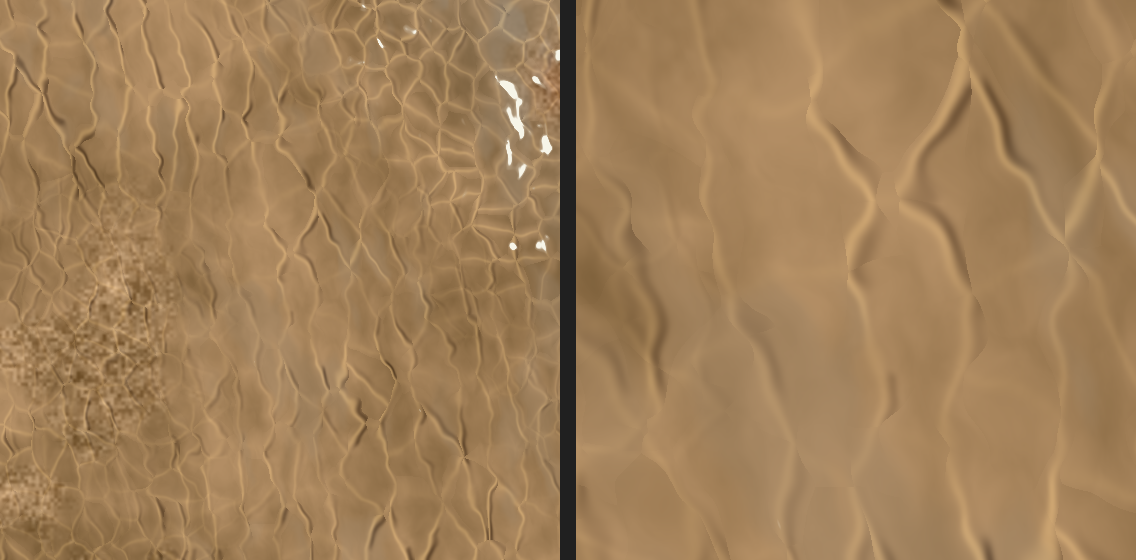
Left: the whole. Right: its middle third, enlarged.
Reproduce this texture procedurally as a WebGL 2 fragment shader.

```glsl
#version 300 es
precision highp float;
// Rippled wet sand under thin water: two layers of jittered cells, one tall
// and one round, give ridges with a lit and a shaded flank. Layered noise
// tints the sand, and thresholded noise places the sun glints.

uniform vec2 u_resolution;
out vec4 fragColor;

vec2 hash22(vec2 p) {
    vec3 q = fract(p.xyx * vec3(0.1031, 0.1030, 0.0973));
    q += dot(q, q.yzx + 33.33);
    return fract((q.xx + q.yz) * q.zy);
}

float noise(vec2 p) {
    vec2 i = floor(p), f = fract(p);
    f = f * f * (3.0 - 2.0 * f);
    float low = mix(hash22(i).x, hash22(i + vec2(1, 0)).x, f.x);
    float high = mix(hash22(i + vec2(0, 1)).x, hash22(i + vec2(1, 1)).x, f.x);
    return mix(low, high, f.y);
}

float fbm(vec2 p) {
    float sum = 0.0, amp = 0.53;
    for (int i = 0; i < 4; i++) {
        sum += amp * noise(p);
        p = mat2(1.6, 1.2, -1.2, 1.6) * p + 17.3;
        amp *= 0.5;
    }
    return sum;
}

// Two octaves that keep the stretch of their coordinates
float streaks(vec2 p) {
    return 0.65 * noise(p) + 0.35 * noise(p * 2.1 + 9.7);
}

float bell(float x) { return exp(-x * x); }

// Ridge profile along cell borders: x = lit crest, y = shaded flank, z = hollow
vec3 ripples(vec2 p, vec2 jitter, float crossRidge) {
    vec2 cell = floor(p), near1 = vec2(8), near2 = vec2(8);
    for (int y = -1; y <= 1; y++)
    for (int x = -1; x <= 1; x++) {
        vec2 c = cell + vec2(x, y);
        vec2 r = c + 0.5 + jitter * (hash22(c + 40.0) - 0.5) - p;
        if (dot(r, r) < dot(near1, near1)) { near2 = near1; near1 = r; }
        else if (dot(r, r) < dot(near2, near2)) near2 = r;
    }
    vec2 n = normalize(near2 - near1);
    float d = dot(0.5 * (near1 + near2), n);
    float side = clamp(-2.0 * n.x, -1.0, 1.0);
    float steep = smoothstep(0.2, 0.9, abs(n.x));
    float crest = bell((d + 0.04 * side) / 0.055) * mix(crossRidge, 1.0, steep);
    float flank = bell((d - 0.07 * side) / 0.065) * steep;
    return vec3(crest, flank, smoothstep(0.04, 0.38, d));
}

void main() {
    vec2 uv = gl_FragCoord.xy / u_resolution;

    // Regions: glittering water upper right, broken sand lower left
    float shore = uv.x + 0.7 * uv.y + 0.12 * (fbm(uv * 5.0) - 0.5);
    float wet = smoothstep(1.0, 1.35, shore);
    float broken = smoothstep(0.5, 0.2, uv.x) * smoothstep(0.75, 0.5, uv.y);

    // Leaning, wavering coordinates
    vec2 bend = vec2(fbm(uv * 7.0 + 3.0), fbm(uv * 7.0 + 31.0)) - 0.5;
    vec2 wobble = vec2(noise(uv * 42.0), noise(uv * 42.0 + 70.0)) - 0.5;
    vec2 p = uv + 0.055 * bend + 0.011 * wobble;
    p.x += 0.14 * uv.y;

    vec3 tall = ripples(p * vec2(18.0, 9.5), vec2(0.6, 0.95), 0.25);
    vec3 rounded = ripples(p * vec2(21.0, 17.0), vec2(0.9), 0.75);
    vec3 ridge = mix(tall, rounded, max(wet, 0.75 * broken));

    // Sand tone: broad mottling, leaning streaks, cross swells, dark hollows
    float tone = 0.62 + 1.2 * (fbm(uv * 6.0 + 11.0) - 0.5);
    tone += 0.75 * (streaks(p * vec2(30.0, 12.0)) - 0.5);
    tone += 0.45 * (fbm(p * vec2(60.0, 38.0)) - 0.5);
    tone += 1.1 * broken * (streaks(uv * vec2(6.0, 19.0) + 5.0) - 0.55);
    tone -= (0.22 + 0.4 * wet + 0.12 * broken) * (ridge.z - 0.35);
    tone += 0.25 * bell((uv.x + 0.35 * uv.y - 0.58) / 0.17);
    vec3 col = mix(vec3(0.53, 0.41, 0.26), vec3(0.67, 0.53, 0.37),
                   clamp(tone, -0.25, 1.2));

    // Milky film in the pale streaks, and grey sky light in the far corner
    float film = smoothstep(0.55, 0.8, streaks(p * vec2(22.0, 9.0) + 23.0));
    col = mix(col, vec3(0.62, 0.52, 0.40), 0.4 * film * (1.0 - broken));
    float sky = smoothstep(1.2, 1.65, shore);
    col = mix(col, vec3(0.58, 0.52, 0.44), sky * (0.35 + 0.4 * film));

    // Coarse grains in scattered patches, reddish at the right edge
    float red = bell(length((uv - vec2(1.0, 0.85)) / vec2(0.07, 0.09)));
    float patchy = broken * smoothstep(0.52, 0.68, fbm(uv * 8.0 + 53.0)) + red;
    float grain = noise(uv * 150.0) + 0.5 * noise(uv * 75.0) - 0.75;
    col += patchy * (0.22 * grain + red * vec3(0.03, -0.03, -0.05));

    // Ridges: crests run on, shaded flanks break into dashes
    float dash = smoothstep(0.4, 0.72, noise(p * vec2(19.0, 24.0) + 5.0));
    float strength = 0.35 + 0.65 * smoothstep(0.3, 0.6, fbm(uv * 9.0 + 80.0));
    col -= vec3(0.24, 0.21, 0.16) * ridge.y * strength * (0.12 + 0.88 * dash)
         * (1.0 - 0.5 * wet);
    col += vec3(0.13, 0.115, 0.07) * ridge.x * strength;

    // Sun glints with a soft halo, plus a few sparks at the left
    float sparks = bell(length((uv - vec2(0.08, 0.32)) / vec2(0.16, 0.22)));
    float zone = max(smoothstep(1.12, 1.4, shore), 0.55 * sparks);
    float glint = 0.6 * noise(p * vec2(40.0, 27.0) + 13.0)
                + 0.25 * noise(p * vec2(95.0, 70.0))
                + 0.25 * noise(uv * 11.0 + 61.0) + 0.06 * ridge.x;
    glint -= 1.03 - 0.19 * zone;
    col = mix(col, vec3(0.74, 0.66, 0.55), 0.6 * zone * smoothstep(-0.07, 0.0, glint));
    col = mix(col, vec3(0.97, 0.96, 0.91), smoothstep(-0.01, 0.035, glint));

    fragColor = vec4(clamp(col, 0.0, 1.0), 1.0);
}
```
